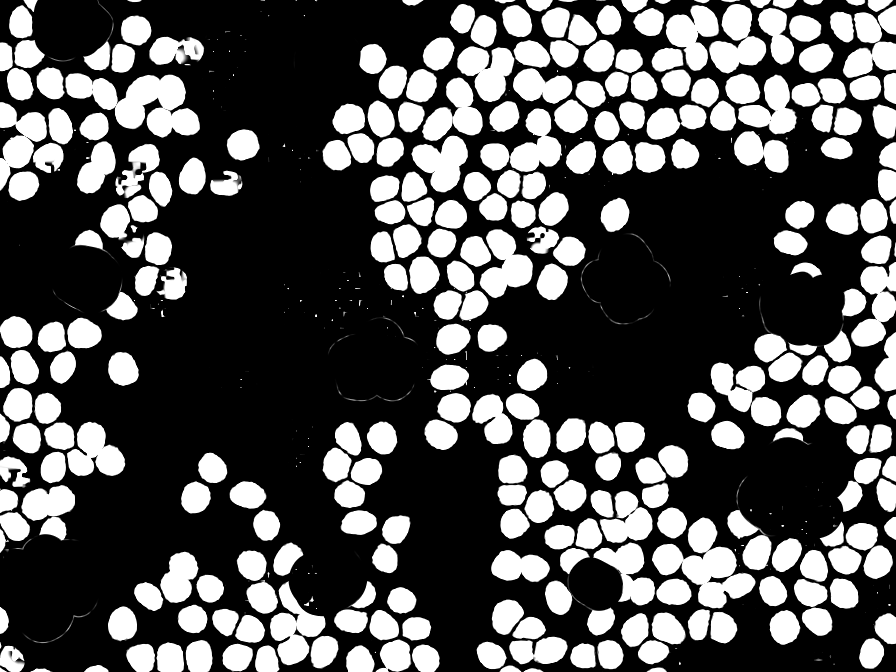
Write a Shadertoy shader that draws this texture.

```glsl
const float CELL_ROWS = 21.3;     // cells per canvas height
const float BODY_SPACING = 0.36;  // spacing of the large dark bodies
const float TAU = 6.2832;

float hash(vec2 p) {
    return fract(sin(dot(p, vec2(127.1, 311.7))) * 43758.5453);
}

vec2 hash2(vec2 p) {
    return vec2(hash(p), hash(p + 57.3));
}

float noise(vec2 p) {
    vec2 i = floor(p), f = fract(p);
    f = f * f * (3.0 - 2.0 * f);
    float low = mix(hash(i), hash(i + vec2(1, 0)), f.x);
    float high = mix(hash(i + vec2(0, 1)), hash(i + vec2(1, 1)), f.x);
    return mix(low, high, f.y);
}

float smoothMax(float a, float b, float k) {
    float h = max(k - abs(a - b), 0.0) / k;
    return max(a, b) + 0.25 * h * h * k;
}

float coverage(float dist, float pixel) {
    return clamp(0.5 - dist / pixel, 0.0, 1.0);
}

// Lobed dark bodies: clusters of circles on a coarse jittered grid
float bodyDistance(vec2 uv) {
    float dist = 1.0;
    vec2 base = floor(uv / BODY_SPACING);
    for (int y = -1; y <= 1; y++)
    for (int x = -1; x <= 1; x++) {
        vec2 id = base + vec2(x, y);
        if (hash(id + 7.7) > 0.7) continue;
        vec2 center = (id + 0.2 + 0.6 * hash2(id)) * BODY_SPACING;
        float spread = 0.07 * hash(id + 21.4);
        for (int k = 0; k < 5; k++) {
            vec2 lobe = id + 3.1 * float(k);
            float angle = TAU * (float(k) / 5.0 + 0.15 * hash(lobe + 4.2));
            vec2 offset = spread * vec2(cos(angle), 0.8 * sin(angle));
            float radius = mix(0.03, 0.05, hash(lobe + 9.6));
            dist = min(dist, length(uv - center - offset) - radius);
        }
    }
    return dist;
}

// Crowded and empty regions of the smear
bool cellExists(vec2 center, vec2 id) {
    vec2 uv = center / CELL_ROWS;
    float density = 0.65 * noise(uv * 4.0 + 2.3) + 0.35 * noise(uv * 9.0 + 8.1);
    density += 0.25 * (hash(id + 31.7) - 0.5);
    return density > 0.425 && bodyDistance(uv) > -0.008;
}

float ellipseDistance(vec2 p, vec2 id) {
    float angle = TAU * hash(id + 12.9);
    float stretch = sqrt(mix(1.0, 1.4, hash(id + 5.3)));
    float c = cos(angle), s = sin(angle);
    vec2 q = mat2(c, -s, s, c) * p;
    float radius = mix(0.44, 0.51, hash(id + 17.1));
    return length(q * vec2(1.0 / stretch, stretch)) - radius;
}

// Signed distance to the cells in grid units; also returns the cell id
float cellDistance(vec2 p, out vec2 nearestId) {
    float nearest = 9.0, second = 9.0;
    vec2 base = floor(p);
    nearestId = base;
    for (int y = -2; y <= 2; y++)
    for (int x = -2; x <= 2; x++) {
        vec2 id = base + vec2(x, y);
        vec2 center = id + 0.25 + 0.5 * hash2(id);
        center.x += 0.5 * mod(id.y, 2.0);
        if (length(p - center) > 1.0 || !cellExists(center, id)) continue;
        float d = ellipseDistance(p - center, id);
        if (d < nearest) {
            second = nearest;
            nearest = d;
            nearestId = id;
        } else {
            second = min(second, d);
        }
    }
    // Thin gap between neighbours, closed in places so that they merge
    float gap = mix(-0.2, 0.04, smoothstep(0.28, 0.4, noise(p * 0.6 + 40.0)));
    return smoothMax(nearest, gap - 0.5 * (second - nearest), 0.1);
}

void mainImage(out vec4 fragColor, in vec2 fragCoord) {
    vec2 uv = fragCoord / iResolution.y;
    float pixel = 1.0 / iResolution.y;

    // Cells with slightly bent outlines and ragged edges
    vec2 p = uv * CELL_ROWS;
    vec2 bend = vec2(noise(p * 1.6), noise(p * 1.6 + 19.0)) - 0.5;
    vec2 id;
    float cells = cellDistance(p + 0.16 * bend, id) / CELL_ROWS;
    cells += 0.0018 * (noise(uv * 240.0) - 0.5);

    // Dark bodies cut into the cells
    float body = bodyDistance(uv + 0.006 * (noise(uv * 30.0) - 0.5));
    float light = coverage(max(cells, -body), pixel);

    // A few cells are mottled with holes
    float mottled = step(hash(id + 63.2), 0.03);
    float holes = smoothstep(0.45, 0.6, noise(uv * 140.0));
    light *= 1.0 - mottled * holes * smoothstep(0.35, 0.5, noise(uv * 35.0));

    // Faint broken rims and stray specks
    float broken = smoothstep(0.45, 0.65, noise(uv * 22.0)) * noise(uv * 190.0);
    float rim = 0.8 * broken * coverage(abs(body) - 0.0008, pixel);
    float specks = smoothstep(0.9, 0.97, noise(uv * 170.0));
    specks *= smoothstep(0.72, 0.8, noise(uv * 9.0 + 77.0));
    light = max(light, max(rim, specks));

    fragColor = vec4(vec3(light), 1.0);
}
```
